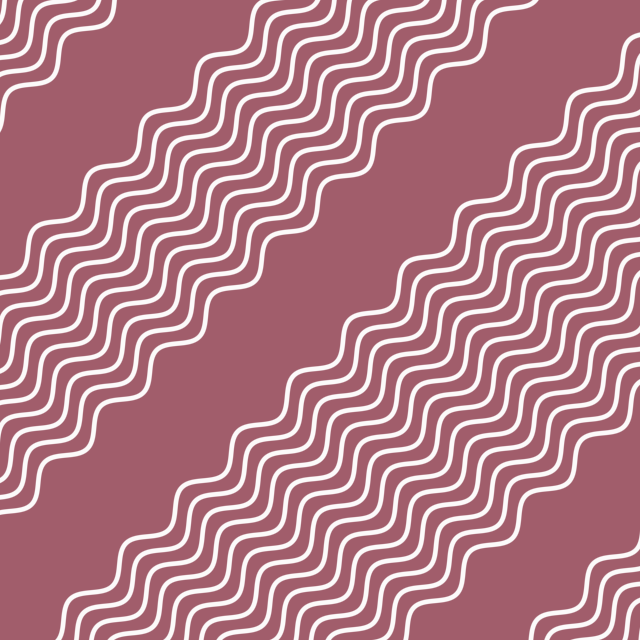
Give the GLSL for this pattern, as a Shadertoy shader.

```glsl
#define GROUND vec3(0.63, 0.365, 0.42)
#define INK vec3(0.99, 0.98, 0.98)
#define SPACING 0.04232    // step between lines, measured along x
#define OFFSET 0.25        // position of line 0, in steps
#define PERIOD 0.1747      // wave length along the diagonal coordinate
#define PHASE 0.047        // diagonal position of a crest
#define AMPLITUDE 0.0228
#define LINE_WIDTH 0.0074
#define SOFTNESS 0.0011

const float TAU = 6.2831853;

// 1 when the line index lies in [first, last]
float inBand(float index, float first, float last) {
    return step(first - 0.5, index) * step(index, last + 0.5);
}

// Groups of lines, parted by plain diagonal stripes
float lineExists(float index) {
    return 1.0 - inBand(index, 5.0, 9.0)
               - inBand(index, 20.0, 24.0)
               - inBand(index, 39.0, 42.0);
}

// Coverage of the wavy lines that climb towards the upper right
float wavyLines(vec2 p, float edge) {
    float across = p.x + 1.0 - p.y;
    float along = p.x + p.y - 1.0;
    float angle = TAU * (along - PHASE) / PERIOD;
    float height = across + AMPLITUDE * cos(angle);

    // Nearest line, with its offset scaled to true distance
    float index = round(height / SPACING - OFFSET);
    float slope = AMPLITUDE * TAU / PERIOD * sin(angle);
    float dist = abs(height - SPACING * (index + OFFSET))
               / sqrt(2.0 * (1.0 + slope * slope));

    float halfWidth = 0.5 * LINE_WIDTH;
    float ink = 1.0 - smoothstep(halfWidth - edge, halfWidth + edge, dist);
    return ink * lineExists(index);
}

void mainImage(out vec4 fragColor, in vec2 fragCoord) {
    vec2 p = fragCoord / iResolution.y;
    float edge = max(SOFTNESS, 0.8 / iResolution.y);
    fragColor = vec4(mix(GROUND, INK, wavyLines(p, edge)), 1.0);
}
```
